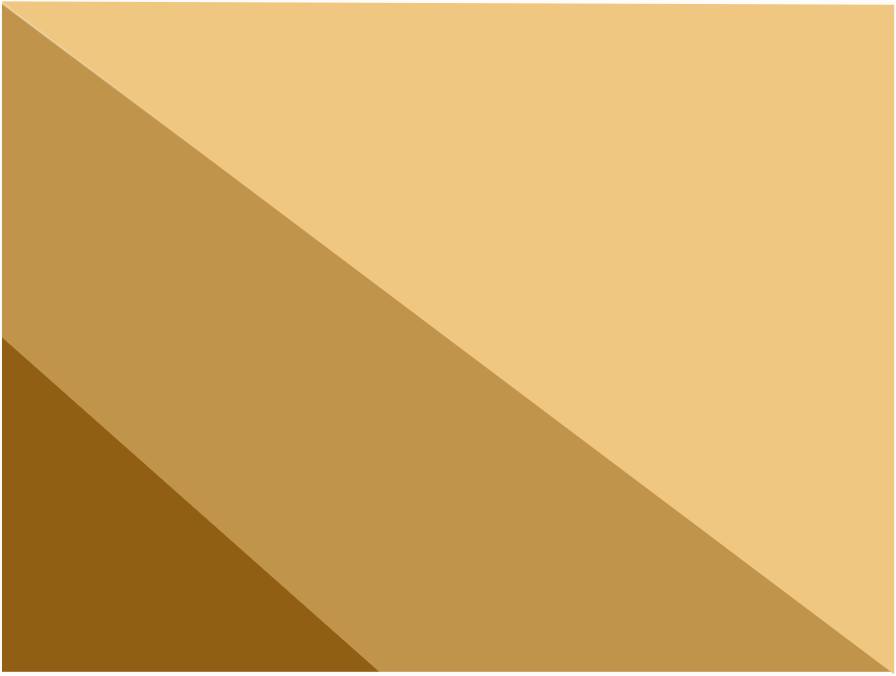
Reproduce this background procedurally as a Shadertoy shader.

```glsl
// Three flat golden bands split by two falling diagonals, inside a thin white margin.

const vec3 PAPER = vec3(0.995, 0.99, 0.98);
const vec3 LIGHT_GOLD = vec3(0.937, 0.780, 0.506);
const vec3 MID_GOLD = vec3(0.753, 0.580, 0.290);
const vec3 DARK_GOLD = vec3(0.569, 0.373, 0.075);

// Signed distance to the line from a to b, positive on its left side.
float lineSide(vec2 p, vec2 a, vec2 b) {
    vec2 along = normalize(b - a);
    return along.x * (p.y - a.y) - along.y * (p.x - a.x);
}

// Antialiased coverage of the region where the distance is positive.
float coverage(float dist, float pixel) {
    return clamp(dist / pixel + 0.5, 0.0, 1.0);
}

void mainImage(out vec4 fragColor, in vec2 fragCoord) {
    vec2 scale = vec2(iResolution.x / iResolution.y, 1.0);
    vec2 p = fragCoord / iResolution.y;
    float pixel = 1.0 / iResolution.y;

    // Margins: the top edge tilts slightly down to the right
    float insideLeft = coverage(p.x - 0.0022 * scale.x, pixel);
    float insideRight = coverage(0.998 * scale.x - p.x, pixel);
    float insideBottom = coverage(p.y - 0.0062, pixel);
    float insideTop = coverage(-lineSide(p, vec2(0.0, 0.998) * scale,
                                            vec2(1.0, 0.993) * scale), pixel);

    // Diagonals, measured upward from each line
    float mainDist = lineSide(p, vec2(0.0026, 0.9948) * scale,
                                 vec2(0.9935, 0.0069) * scale);
    float lowerDist = lineSide(p, vec2(0.0022, 0.5009) * scale,
                                  vec2(0.4232, 0.0062) * scale);
    float aboveMain = coverage(mainDist, pixel);
    float belowLower = coverage(-lowerDist, pixel);

    // Lower bands stop at the bottom margin; the light band reaches the corner
    vec3 lowerBands = mix(MID_GOLD, DARK_GOLD, belowLower);
    lowerBands = mix(PAPER, lowerBands, insideLeft * insideBottom);
    vec3 lightBand = mix(PAPER, LIGHT_GOLD, insideTop * insideRight * insideLeft);
    vec3 color = mix(lowerBands, lightBand, aboveMain);

    // Pale seam that fades away from the upper left corner
    float seam = 1.0 - smoothstep(0.0, 0.0025, abs(mainDist));
    float seamFade = 1.0 - smoothstep(0.0, 0.25 * scale.x, p.x);
    color = mix(color, PAPER, 0.4 * seam * seamFade * insideLeft);

    fragColor = vec4(color, 1.0);
}
```
